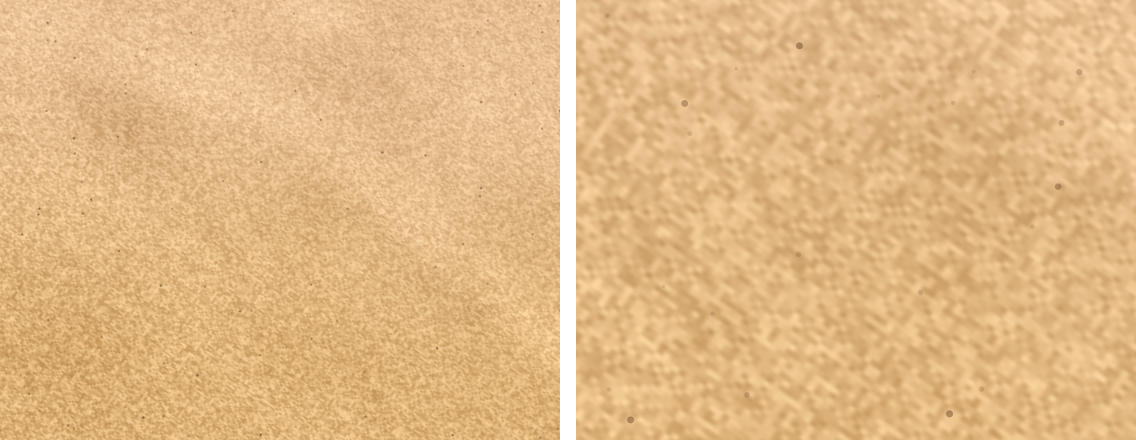
Left, the full canvas; right, a detail of the centre.
Reproduce this texture procedurally as a Shadertoy shader.

```glsl
#define GRAIN_SCALE 205.0
#define GRAIN_CONTRAST 0.17
#define CLUMP_CONTRAST 0.07
#define MOTTLE_CONTRAST 0.045
#define RIDGE_LIGHT 0.042
#define SPECK_CELLS 50.0
#define SPECK_SHARE 0.07
#define SAND_TOP vec3(0.892, 0.738, 0.562)
#define SAND_BOTTOM vec3(0.872, 0.704, 0.474)
#define TONE_TINT vec3(0.88, 1.0, 1.05)

const int PATCHES = 11;

// Soft light and dark patches: centre, radius, brightness
const vec4 patches[PATCHES] = vec4[](
    vec4(0.28, 0.72, 0.13, -0.060), vec4(0.84, 0.81, 0.15, -0.042),
    vec4(0.76, 0.54, 0.12, -0.040), vec4(1.04, 0.31, 0.10, -0.040),
    vec4(1.24, 0.52, 0.13, -0.036), vec4(0.14, 0.18, 0.20, -0.040),
    vec4(0.72, 0.16, 0.13, -0.030), vec4(0.70, 0.99, 0.09, 0.045),
    vec4(0.08, 0.93, 0.15, 0.030), vec4(1.12, 0.66, 0.17, 0.026),
    vec4(0.15, 0.60, 0.13, 0.026));

float hash(vec2 p) {
    vec3 q = fract(p.xyx * vec3(0.1031, 0.1030, 0.0973));
    q += dot(q, q.yzx + 33.33);
    return fract((q.x + q.y) * q.z);
}

float noise(vec2 p) {
    vec2 i = floor(p), f = fract(p);
    f = f * f * (3.0 - 2.0 * f);
    return mix(mix(hash(i), hash(i + vec2(1, 0)), f.x),
               mix(hash(i + vec2(0, 1)), hash(i + vec2(1, 1)), f.x), f.y);
}

float fbm(vec2 p) {
    float sum = 0.0, amp = 0.5;
    for (int i = 0; i < 4; i++) {
        sum += amp * (noise(p) - 0.5);
        p = mat2(1.6, 1.2, -1.2, 1.6) * p + 7.3;
        amp *= 0.55;
    }
    return sum;
}

// Turns the axes so that x runs down to the right
vec2 alongSlope(vec2 p) {
    return mat2(0.82, 0.57, -0.57, 0.82) * p;
}

// Bright crest that bends down to the right, with a steeper lower side
float ridge(vec2 p) {
    float d = p.x - 0.55;
    float crest = 0.84 - 0.45 * (d + sqrt(d * d + 0.02));
    float s = p.y - crest + 0.06 * fbm(p * 5.0);
    float width = mix(0.05, 0.11, smoothstep(-0.03, 0.03, s));
    return exp(-s * s / (width * width)) * smoothstep(0.08, 0.4, p.x);
}

float duneTone(vec2 p) {
    vec2 warped = p + 0.12 * vec2(fbm(p * 4.0), fbm(p * 4.0 + 19.0));
    float tone = RIDGE_LIGHT * ridge(p);
    for (int i = 0; i < PATCHES; i++) {
        vec2 d = alongSlope(warped - patches[i].xy) / patches[i].z;
        d *= vec2(0.75, 1.25);
        tone += patches[i].w * exp(-dot(d, d));
    }
    return tone + MOTTLE_CONTRAST * fbm(alongSlope(p) * vec2(5.0, 9.0) + 3.0);
}

// Fine grains, slightly stretched, rougher toward the lower left
float grainTone(vec2 p) {
    vec2 q = alongSlope(p) * GRAIN_SCALE;
    float fine = noise(q * vec2(0.85, 1.15) + 40.0) - 0.5;
    float clump = noise(q * vec2(0.4, 0.55) + 90.0) - 0.5;
    float rough = mix(1.15, 0.8, smoothstep(0.1, 1.0, 0.35 * p.x + 0.75 * p.y));
    return rough * (GRAIN_CONTRAST * fine + CLUMP_CONTRAST * clump);
}

// Sparse dark grains, one candidate per cell
float specks(vec2 p, float pixel) {
    vec2 cell = floor(p * SPECK_CELLS);
    float present = step(hash(cell + 5.0), SPECK_SHARE);
    vec2 offset = 0.25 + 0.5 * vec2(hash(cell + 17.0), hash(cell + 31.0));
    float strength = hash(cell + 53.0);
    float radius = mix(0.0012, 0.0028, strength);
    float d = length(p - (cell + offset) / SPECK_CELLS);
    float mask = 1.0 - smoothstep(radius - pixel, radius + pixel, d);
    return present * mask * mix(0.1, 0.4, strength * strength * strength);
}

void mainImage(out vec4 fragColor, in vec2 fragCoord) {
    vec2 p = fragCoord / iResolution.y;
    float height = smoothstep(0.1, 0.95, p.y + 0.12 * (p.x - 0.64) + 0.2 * fbm(p * 3.0));
    vec3 color = mix(SAND_BOTTOM, SAND_TOP, height);
    color += TONE_TINT * (duneTone(p) + grainTone(p) + 0.008);
    color *= 1.0 - specks(p, 0.7 / iResolution.y) * vec3(0.85, 1.0, 1.1);
    fragColor = vec4(clamp(color, 0.0, 1.0), 1.0);
}
```
